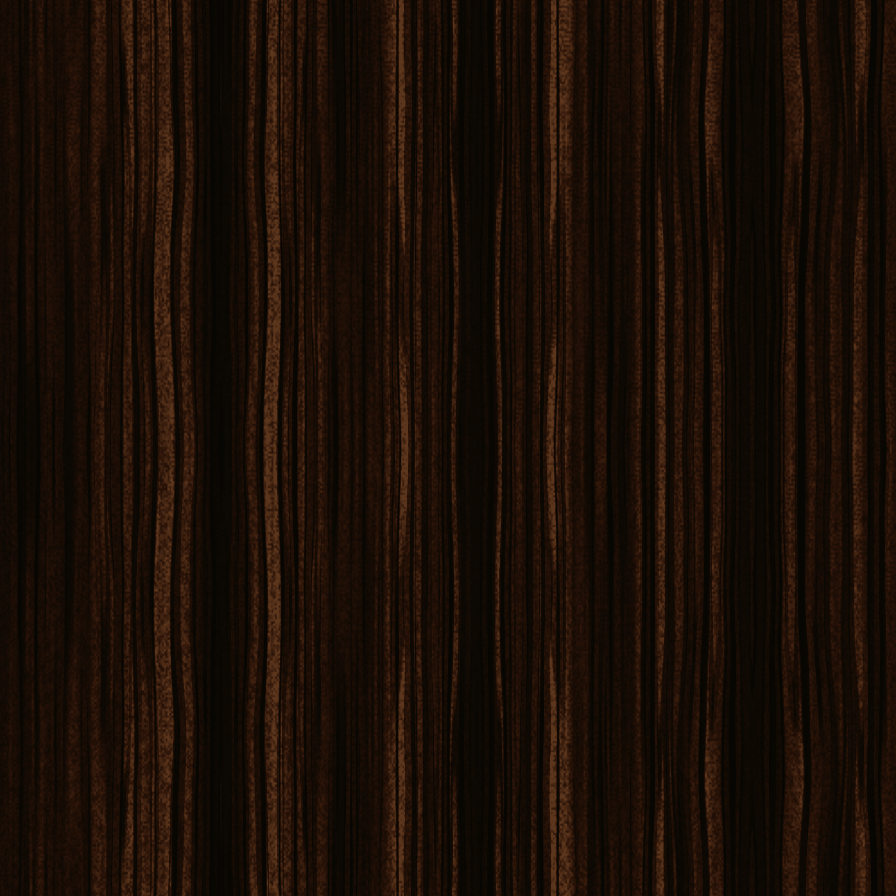
A WebGL 2 fragment shader for this texture:

```glsl
#version 300 es
precision highp float;

uniform vec2 u_resolution;
out vec4 fragColor;

const float TAU = 6.2831853;

float hash(vec2 p) {
    return fract(sin(dot(p, vec2(127.1, 311.7))) * 43758.545);
}

float noise(vec2 p) {
    vec2 cell = floor(p);
    vec2 f = fract(p);
    f = f * f * (3.0 - 2.0 * f);
    float low = mix(hash(cell), hash(cell + vec2(1.0, 0.0)), f.x);
    float high = mix(hash(cell + vec2(0.0, 1.0)), hash(cell + 1.0), f.x);
    return mix(low, high, f.y);
}

// Irregular vertical stripes, one per unit of u, swelling along y
float stripes(float u, float y, float seed) {
    float tone = 0.0;
    for (int i = -1; i <= 1; i++) {
        float id = floor(u) + float(i);
        vec2 key = vec2(id, seed);
        float centre = id + 0.5 + 0.5 * (hash(key) - 0.5);
        float swell = 0.75 + 0.5 * noise(vec2(y * 5.0, id * 9.0 + seed));
        float halfWidth = mix(0.17, 0.42, hash(key + 7.3)) * swell;
        float strength = mix(0.3, 1.0, hash(key + 3.7));
        float distanceToCore = abs(u - centre);
        float body = 1.0 - smoothstep(halfWidth - 0.06, halfWidth + 0.06, distanceToCore);
        tone = max(tone, strength * body);
    }
    return tone;
}

// Thin dark lines that wander along the grain
float veins(vec2 p, float seed) {
    float level = noise(vec2(p.x * 34.0, p.y * 1.6 + seed));
    return smoothstep(0.02, 0.10, abs(level - 0.5));
}

// Fine streaks running the full height
float streaks(vec2 p) {
    float drift = 0.005 * noise(vec2(p.x * 12.0, p.y * 4.0));
    float x = p.x + drift;
    float coarse = noise(vec2(x * 130.0, p.y * 2.0));
    float fine = noise(vec2(x * 310.0, p.y * 6.0));
    return smoothstep(0.15, 0.85, 0.55 * coarse + 0.45 * fine);
}

// Pores and speckle, slightly longer than wide
float pores(vec2 p) {
    float small = noise(p * vec2(500.0, 390.0));
    float longer = noise(p * vec2(330.0, 90.0) + 17.0);
    return 0.7 * small + 0.3 * longer;
}

vec3 woodColour(float tone) {
    vec3 ebony = vec3(0.025, 0.022, 0.007);
    vec3 umber = vec3(0.160, 0.072, 0.028);
    vec3 tan_ = vec3(0.325, 0.185, 0.095);
    vec3 dark = mix(ebony, umber, clamp(tone * 2.0, 0.0, 1.0));
    return mix(dark, tan_, clamp(tone * 2.0 - 1.0, 0.0, 1.2));
}

void main() {
    vec2 uv = gl_FragCoord.xy / u_resolution;
    float y = abs(uv.y - 0.5);

    // Broad leaves of veneer, each mirrored about its dark heart
    float phase = 3.0 * uv.x - 0.12 - 0.12 * sin(TAU * uv.x);
    float leaf = floor(phase);
    float seed = leaf * 13.0 + 4.0;
    float across = abs(fract(phase) - 0.5);
    float bend = noise(vec2(across * 9.0, y * 6.0 + seed)) - 0.5;
    float ripple = noise(vec2(across * 20.0, y * 13.0 + seed)) - 0.5;
    float u = across + 0.020 * bend + 0.007 * ripple;

    float heart = smoothstep(0.02, 0.12, u);
    float fineZone = smoothstep(0.35, 0.43, u);
    float brightZone = heart * (1.0 - fineZone);

    // Layered bands, the strongest kept inside the bright zone
    float broad = stripes(u * 15.0, y, seed) * brightZone;
    broad *= mix(0.15, 1.0, veins(vec2(u, y), seed));
    float narrow = stripes(u * 34.0, y, seed + 31.0);
    narrow *= 0.48 * mix(0.55, 1.0, heart) * mix(1.0, 0.65, fineZone);

    float streak = streaks(vec2(uv.x, y));
    float ground = 0.42 * streak * mix(0.2, 1.0, fineZone);

    // Surface grain
    float tone = max(max(broad * 1.12, narrow), ground);
    tone *= 0.74 + 0.46 * streak;
    tone *= 1.0 + 1.15 * (pores(uv) - 0.5);
    fragColor = vec4(woodColour(tone), 1.0);
}
```
